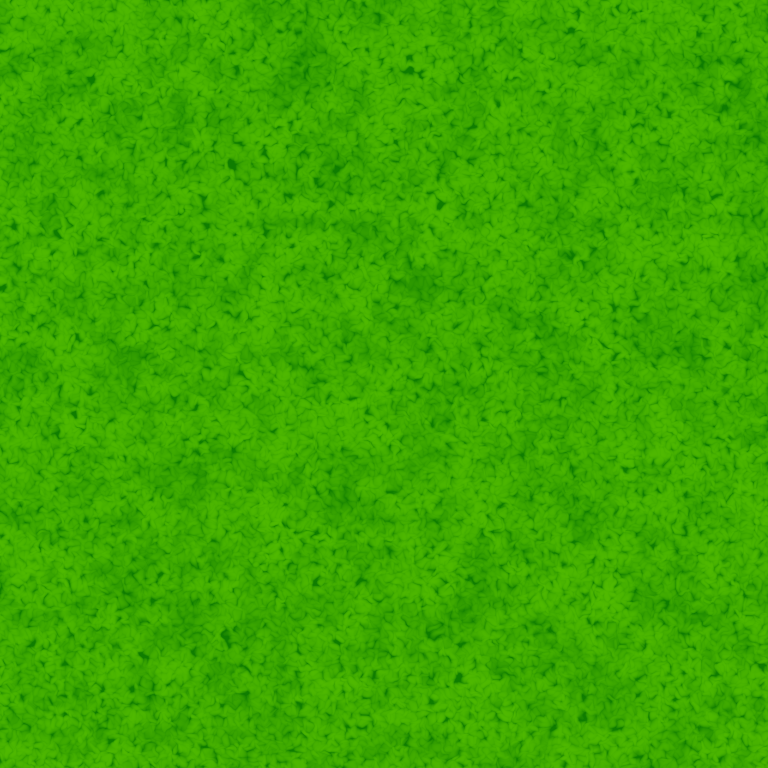
Reproduce this texture procedurally as a Shadertoy shader.

```glsl
vec4 hash4(vec3 p) {
    vec4 q = fract(p.xyzx * vec4(0.1031, 0.1030, 0.0973, 0.1099));
    q += dot(q, q.wzxy + 33.33);
    return fract((q.xxyz + q.yzzw) * q.zywx);
}

float valueNoise(vec2 p) {
    vec2 cell = floor(p);
    vec2 f = fract(p);
    f = f * f * (3.0 - 2.0 * f);
    float a = hash4(vec3(cell, 7.0)).x;
    float b = hash4(vec3(cell + vec2(1, 0), 7.0)).x;
    float c = hash4(vec3(cell + vec2(0, 1), 7.0)).x;
    float d = hash4(vec3(cell + vec2(1, 1), 7.0)).x;
    return mix(mix(a, b, f.x), mix(c, d, f.x), f.y);
}

// Patchy light shared by neighbouring leaves
float clumpLight(vec2 p) {
    return 0.72 * valueNoise(p * 0.62 + 11.0)
         + 0.28 * valueNoise(mat2(0.8, 0.6, -0.6, 0.8) * p * 0.23 + 143.0);
}

// Brightest of many overlapping leaves; dim clumps leave ragged dark stars
float foliage(vec2 p) {
    vec2 home = floor(p);
    float light = 0.0;
    float tint = 0.0;
    for (int y = -1; y <= 1; y++)
    for (int x = -1; x <= 1; x++) {
        vec2 cell = home + vec2(x, y);
        for (int i = 0; i < 4; i++) {
            vec4 rnd = hash4(vec3(cell, float(i) * 5.0 + 1.0));
            float angle = rnd.z * 6.2832;
            float size = 0.6 + 0.4 * fract(rnd.w * 13.0);
            vec2 center = cell + rnd.xy;
            vec2 axis = vec2(cos(angle), sin(angle));
            vec2 offset = (p - center) / size;
            vec2 leaf = vec2(dot(offset, axis), dot(offset, vec2(-axis.y, axis.x)) / 0.5);
            float cover = 1.0 - dot(leaf, leaf);
            if (cover <= 0.0) continue;
            float brightness = 0.23 + 0.25 * rnd.w + 0.98 * clumpLight(center);
            if (brightness * cover > light) {
                light = brightness * cover;
                tint = fract(rnd.w * 37.0) - 0.5;
            }
        }
    }
    return light + 0.12 * tint;
}

void mainImage(out vec4 fragColor, in vec2 fragCoord) {
    vec2 uv = fragCoord / iResolution.y;

    // Four samples per pixel smooth the leaf edges
    float light = 0.0;
    for (int i = 0; i < 4; i++) {
        vec2 shift = (vec2(i & 1, i >> 1) - 0.5) * 0.5 / iResolution.y;
        vec2 p = (uv + shift) * 75.0;
        vec2 ragged = vec2(valueNoise(p * 1.7 + 31.0), valueNoise(p * 1.7 + 97.0)) - 0.5;
        light += 0.25 * foliage(p + 0.45 * ragged);
    }

    // Deep shade to fresh green, flattening toward the highlights
    vec3 shade = vec3(0.06, 0.49, 0.0);
    vec3 rise = vec3(0.35, 0.33, 0.0);
    vec3 flatten = vec3(0.12, 0.115, 0.0);
    fragColor = vec4(shade + light * (rise - light * flatten), 1.0);
}
```
